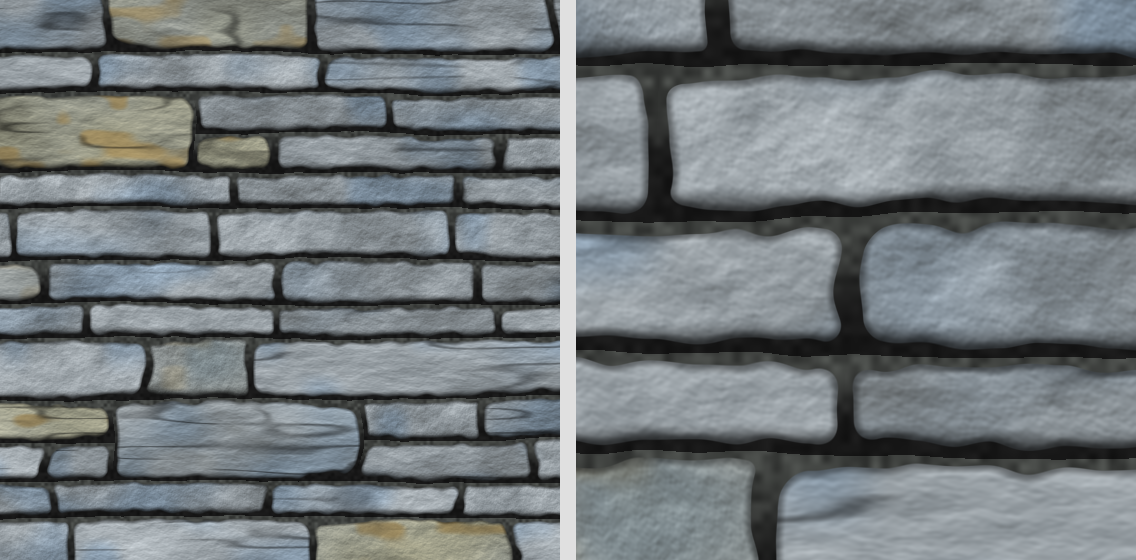
Left, the full canvas; right, a detail of the centre.
A WebGL 1 fragment shader for this texture:

```glsl
precision highp float;

uniform vec2 u_resolution;

// Layout, in canvas units
const float COURSES = 13.0;
const float COURSE_JITTER = 0.48;
const float STONE_SPAN = 0.42;
const float STONE_JITTER = 0.6;
const float HALF_GAP = 0.0052;
const float BEVEL = 0.014;
// Stones two courses high: left, right, lower course
const vec3 TALL_UPPER = vec3(-0.1, 0.348, 9.0);
const vec3 TALL_LOWER = vec3(0.204, 0.643, 2.0);
const float TALL_CLEARANCE = 0.1;

// Surface
const float RELIEF_SCALE = 15.0;
const float RELIEF_LIGHT = 5.5;
const vec2 LIGHT_STEP = vec2(-0.0008, 0.002);

const vec3 STONE_LIGHT = vec3(0.68, 0.71, 0.73);
const vec3 STONE_MID = vec3(0.53, 0.56, 0.58);
const vec3 STONE_SHADE = vec3(0.39, 0.41, 0.42);
const vec3 WARM_TINT = vec3(1.06, 1.0, 0.82);
const vec3 BLUE_TINT = vec3(0.86, 0.93, 1.0);
const vec3 RUST = vec3(0.58, 0.48, 0.28);
const vec3 MORTAR = vec3(0.25, 0.26, 0.25);
const vec3 GAP_SHADOW = vec3(0.09);

float hash(vec2 p) {
  vec3 q = fract(p.xyx * 0.1031);
  q += dot(q, q.yzx + 33.33);
  return fract((q.x + q.y) * q.z);
}

float noise(vec2 p) {
  vec2 i = floor(p), f = fract(p);
  f = f * f * (3.0 - 2.0 * f);
  return mix(mix(hash(i), hash(i + vec2(1.0, 0.0)), f.x),
             mix(hash(i + vec2(0.0, 1.0)), hash(i + 1.0), f.x), f.y);
}

float relief(vec2 p) {
  float sum = 0.0, amp = 0.5, total = 0.0;
  for (int i = 0; i < 6; i++) {
    sum += amp * noise(p);
    total += amp;
    amp *= 0.58;
    p = mat2(1.96, 0.28, -0.28, 1.96) * p + 17.3;
  }
  return sum / total;
}

// Lower edge of a course; the outermost edges lie off the canvas
float courseEdge(float i) {
  float jitter = COURSE_JITTER * (hash(vec2(i, 5.0)) - 0.5);
  float overhang = step(COURSES - 0.5, i) - step(i, 0.5);
  return (i + jitter) / COURSES + 0.03 * overhang;
}

void addJoint(float joint, float x, inout vec2 span) {
  if (joint <= x) span.x = max(span.x, joint);
  else span.y = min(span.y, joint);
}

// Cell around p as left, bottom, right, top
vec4 stoneCell(vec2 p) {
  float course = floor(p.y * COURSES);
  if (p.y < courseEdge(course)) course -= 1.0;
  else if (p.y >= courseEdge(course + 1.0)) course += 1.0;
  course = clamp(course, 0.0, COURSES - 1.0);
  vec3 tall = course > 6.0 ? TALL_UPPER : TALL_LOWER;
  bool beside = course >= tall.z && course < tall.z + 2.0;

  vec2 span = vec2(-0.2, 1.2);
  for (int k = -1; k < 4; k++) {
    float n = float(k);
    float jitter = STONE_JITTER * (hash(vec2(n + 9.0, course + 31.0)) - 0.5);
    float joint = (n + hash(vec2(course, 71.0)) + jitter) * STONE_SPAN;
    bool nearTall = joint > tall.x - TALL_CLEARANCE && joint < tall.y + TALL_CLEARANCE;
    if (!(beside && nearTall)) addJoint(joint, p.x, span);
  }
  vec2 rows = vec2(course, course + 1.0);
  if (beside) {
    addJoint(tall.x, p.x, span);
    addJoint(tall.y, p.x, span);
    if (p.x >= tall.x && p.x < tall.y) rows = vec2(tall.z, tall.z + 2.0);
  }
  return vec4(span.x, courseEdge(rows.x), span.y, courseEdge(rows.y));
}

void main() {
  vec2 uv = gl_FragCoord.xy / u_resolution;
  float pixel = 1.0 / u_resolution.y;

  // Hand-laid waviness
  vec2 p = uv + vec2(0.018, 0.012) * (vec2(noise(uv * 14.0), noise(uv * vec2(5.0, 9.0) + 40.0)) - 0.5);
  p.y += 0.004 * (noise(uv * 32.0 + 80.0) - 0.5);

  vec4 cell = stoneCell(p);
  vec2 id = floor(cell.xy * 512.0);
  float seed = hash(id), kind = hash(id + 13.0), slaty = hash(id + 29.0);

  // Rounded, tapered and chipped outline
  vec2 rel = p - 0.5 * (cell.xy + cell.zw);
  vec2 halfSize = 0.5 * (cell.zw - cell.xy) - HALF_GAP;
  float along = rel.x / halfSize.x * (seed < 0.5 ? -1.0 : 1.0);
  halfSize.y *= 1.0 - 0.22 * kind * smoothstep(0.4, 1.0, along);
  float radius = min(mix(0.006, 0.022, slaty), halfSize.y * 0.8);
  vec2 corner = abs(rel) - halfSize + radius;
  float d = length(max(corner, 0.0)) + min(max(corner.x, corner.y), 0.0) - radius;
  d += 0.007 * (noise(p * 45.0 + seed * 90.0) - 0.3);

  // Rough face, layered on slaty stones
  vec2 grain = RELIEF_SCALE * vec2(mix(1.1, 0.4, slaty), 1.0);
  vec2 face = uv * grain + seed * 60.0;
  float height = relief(face);
  float facing = height - relief(face + LIGHT_STEP * grain);
  float patches = noise(uv * 11.0 + seed * 50.0);
  float tone = 0.62 + 0.4 * (seed - 0.5) + 1.1 * (height - 0.5) + RELIEF_LIGHT * facing;
  tone += 0.16 * smoothstep(BEVEL, 0.0, halfSize.y - rel.y);
  vec3 stone = tone < 0.5 ? mix(STONE_SHADE, STONE_MID, 2.0 * tone)
                          : mix(STONE_MID, STONE_LIGHT, 2.0 * tone - 1.0);

  // Tints, rust and cracks
  float warm = smoothstep(0.68, 0.82, kind);
  stone *= mix(vec3(1.0), WARM_TINT, warm * (0.5 + 0.5 * patches));
  stone *= mix(vec3(1.0), BLUE_TINT, (1.0 - warm) * smoothstep(0.5, 0.9, patches));
  float stain = smoothstep(0.58, 0.85, noise(uv * vec2(20.0, 36.0) + seed * 35.0));
  stone = mix(stone, RUST * (0.6 + 0.8 * height), 0.65 * warm * stain);
  float crack = 1.0 - smoothstep(0.0, 0.1, abs(noise(uv * vec2(7.0, 46.0) + seed * 70.0) - 0.5));
  stone *= 1.0 - 0.4 * crack * smoothstep(0.3, 0.8, slaty) * smoothstep(0.4, 0.7, patches);

  // Shaded rim, darkest underneath
  stone *= mix(0.6, 1.0, smoothstep(0.0, 0.006, -d));
  stone *= mix(0.55, 1.0, smoothstep(0.0, BEVEL, rel.y + halfSize.y));

  // Recessed mortar, shadowed below each stone
  float lit = smoothstep(-0.6, 1.1, rel.y / halfSize.y);
  vec3 mortar = mix(GAP_SHADOW, MORTAR, lit) * (0.7 + 0.6 * noise(uv * 170.0));

  gl_FragColor = vec4(mix(stone, mortar, smoothstep(-pixel, pixel, d)), 1.0);
}
```
